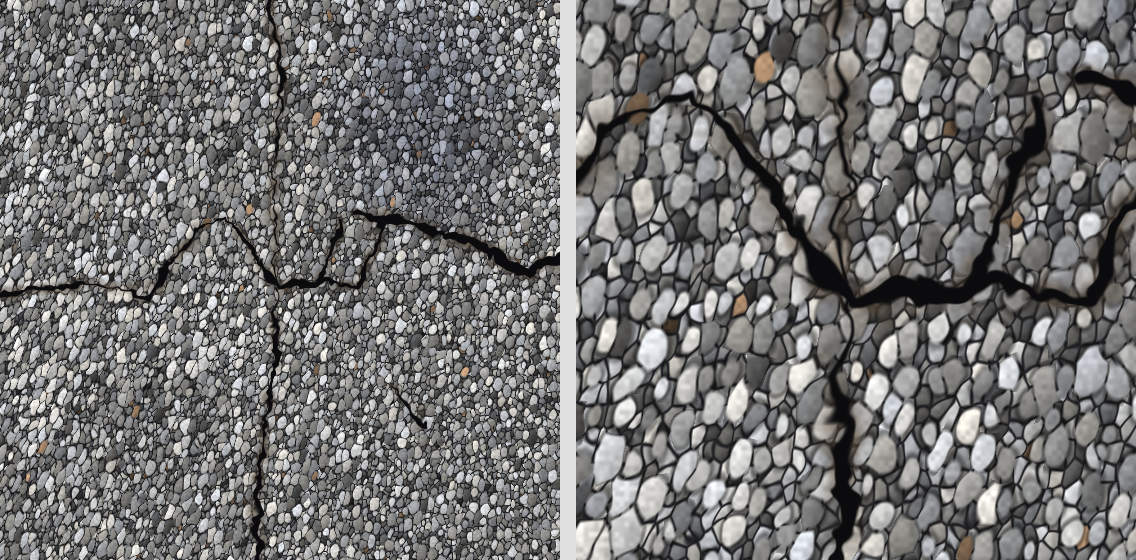
Left: the whole. Right: its middle third, enlarged.
Give the GLSL for this texture, as a Shadertoy shader.

```glsl
// Cracked washed concrete: slanted, elongated pebbles over finer grit.
// Two jittered cell layers form the stones; noise-warped line paths,
// whose points hold x, y and half width, cut the dark cracks.

const vec3 GAP_COLOUR = vec3(0.115, 0.115, 0.125);
const vec3 CRACK_COLOUR = vec3(0.045, 0.045, 0.05);
const vec3 DIRT_COLOUR = vec3(0.30, 0.25, 0.20);
const vec2 LIGHT_DIR = vec2(-0.75, 0.65);

const vec3 WEST[8] = vec3[8](
    vec3(-0.01, 0.473, 0.004), vec3(0.137, 0.488, 0.004),
    vec3(0.20, 0.490, 0.001), vec3(0.268, 0.472, 0.006),
    vec3(0.312, 0.538, 0.003), vec3(0.358, 0.596, 0.003),
    vec3(0.405, 0.615, 0.003), vec3(0.45, 0.550, 0.005));
const vec3 EAST[8] = vec3[8](
    vec3(0.45, 0.550, 0.005), vec3(0.498, 0.487, 0.006),
    vec3(0.573, 0.495, 0.005), vec3(0.638, 0.490, 0.004),
    vec3(0.69, 0.610, 0.006), vec3(0.82, 0.575, 0.007),
    vec3(0.945, 0.515, 0.007), vec3(1.01, 0.545, 0.007));
const vec3 VERTICAL[8] = vec3[8](
    vec3(0.475, 1.01, 0.003), vec3(0.494, 0.93, 0.003),
    vec3(0.505, 0.857, 0.003), vec3(0.490, 0.70, 0.001),
    vec3(0.493, 0.49, 0.001), vec3(0.493, 0.375, 0.004),
    vec3(0.472, 0.245, 0.004), vec3(0.455, -0.01, 0.005));

struct Stone {
    vec2 id;      // cell of the stone
    vec2 offset;  // position relative to its centre
    float dist;   // distance to its centre
    float gap;    // lead over the next nearest stone
};

float hash(vec2 p) {
    vec3 q = fract(p.xyx * 0.1031);
    q += dot(q, q.yzx + 33.33);
    return fract((q.x + q.y) * q.z);
}

float noise(vec2 p) {
    vec2 i = floor(p), f = fract(p);
    f = f * f * (3.0 - 2.0 * f);
    vec2 e = vec2(0.0, 1.0);
    return mix(mix(hash(i), hash(i + e.yx), f.x),
               mix(hash(i + e), hash(i + e.yy), f.x), f.y);
}

// Nearest stone in a jittered grid, measured in a slanted, stretched metric
Stone nearestStone(vec2 p, vec2 cells, float slant, float stretch) {
    vec2 g = p * cells;
    vec2 base = floor(g);
    Stone s = Stone(base, vec2(0.0), 9.0, 0.0);
    float second = 9.0;
    for (int y = -1; y <= 1; y++)
    for (int x = -2; x <= 2; x++) {
        vec2 id = base + vec2(x, y);
        vec2 jitter = vec2(hash(id + 11.0), hash(id + 47.0));
        vec2 off = g - id - 0.08 - 0.84 * jitter;
        off.x -= slant * off.y * cells.x / cells.y;
        off.y *= stretch;
        float d = length(off) * mix(0.85, 1.2, hash(id + 83.0));
        if (d < s.dist) {
            second = s.dist;
            s.id = id;
            s.offset = off;
            s.dist = d;
        } else second = min(second, d);
    }
    s.gap = second - s.dist;
    return s;
}

// Grey tone between two limits with a faint warm or cool tint and side light
vec3 stoneColour(Stone s, float low, float high) {
    float tone = mix(low, high, hash(s.id + 131.0));
    float hue = hash(s.id + 173.0);
    tone *= hash(s.id + 211.0) < 0.08 ? 0.55 : 1.0;
    vec3 tint = mix(vec3(0.98, 1.0, 1.03), vec3(1.02, 1.0, 0.96), hue);
    tint *= hue > 0.99 ? vec3(0.9, 0.74, 0.6) : vec3(1.0);
    return tint * (tone + 0.16 * dot(s.offset, LIGHT_DIR));
}

// Distance to a tapered segment, negative inside
float segment(vec2 p, vec3 a, vec3 b, float widthScale) {
    vec2 ab = b.xy - a.xy;
    float t = clamp(dot(p - a.xy, ab) / dot(ab, ab), 0.0, 1.0);
    return length(p - a.xy - ab * t) - mix(a.z, b.z, t) * widthScale;
}

float crackPath(vec2 p, vec3 path[8], float widthScale) {
    float d = 1.0;
    for (int i = 0; i < 7; i++)
        d = min(d, segment(p, path[i], path[i + 1], widthScale));
    return d;
}

float crackDistance(vec2 p) {
    float widthScale = 0.25 + 1.4 * noise(p * 38.0);
    p += 0.014 * (vec2(noise(p * 36.0), noise(p * 36.0 + 71.0)) - 0.5);
    p += 0.009 * (vec2(noise(p * 110.0), noise(p * 110.0 + 37.0)) - 0.5);
    float d = min(crackPath(p, WEST, widthScale), crackPath(p, EAST, widthScale));
    d = min(d, crackPath(p, VERTICAL, widthScale));
    vec3 fork = vec3(0.612, 0.61, 0.002);
    d = min(d, segment(p, vec3(0.57, 0.495, 0.004), fork, widthScale));
    d = min(d, segment(p, vec3(0.64, 0.615, 0.004), vec3(0.69, 0.61, 0.008), widthScale));
    return min(d, segment(p, vec3(0.697, 0.31, 0.001), vec3(0.755, 0.24, 0.004), widthScale));
}

void mainImage(out vec4 fragColor, in vec2 fragCoord) {
    vec2 p = fragCoord / iResolution.y;

    // Stones lean more on the left and grow rounder to the right
    float slant = mix(0.30, 0.06, p.x) + 0.2 * (noise(p * 5.0) - 0.5);
    float stretch = mix(0.85, 1.2, p.x);
    vec2 q = p + 0.004 * (vec2(noise(p * 90.0), noise(p * 90.0 + 53.0)) - 0.5);
    Stone grit = nearestStone(q, vec2(125.0, 82.0), slant, stretch);
    Stone pebble = nearestStone(q + 0.37, vec2(66.0, 40.0), slant, stretch);

    // Fine grit, shaded next to the pebbles lying on it
    vec3 colour = mix(GAP_COLOUR, stoneColour(grit, 0.28, 0.80),
                      smoothstep(0.0, 0.3, grit.gap));
    float radius = mix(0.30, 0.66, hash(pebble.id + 251.0));
    float edge = min(0.7 * pebble.gap, radius - pebble.dist);
    colour *= mix(0.6, 1.0, smoothstep(0.0, 0.18, -edge));
    colour = mix(colour, stoneColour(pebble, 0.46, 0.86), smoothstep(-0.01, 0.13, edge));

    // Surface grain, broad patches and a bluish stain
    colour *= 1.0 + 0.22 * (noise(p * 330.0) - 0.5) + 0.14 * (noise(p * 4.0) - 0.5);
    float stain = 1.0 - smoothstep(0.03, 0.24, length((p - vec2(0.76, 0.80)) * vec2(1.0, 0.7)));
    colour *= mix(vec3(1.0), vec3(0.78, 0.80, 0.86), stain);

    // Dirty rims and dark cracks
    float d = crackDistance(p);
    float dirt = (1.0 - smoothstep(0.0, 0.016, d)) * noise(p * 55.0 + 19.0);
    colour = mix(colour, DIRT_COLOUR * (0.5 + noise(p * 170.0)), 0.75 * dirt);
    colour = mix(colour, CRACK_COLOUR, 1.0 - smoothstep(-0.001, 0.0022, d));

    fragColor = vec4(clamp(colour, 0.0, 1.0), 1.0);
}
```
